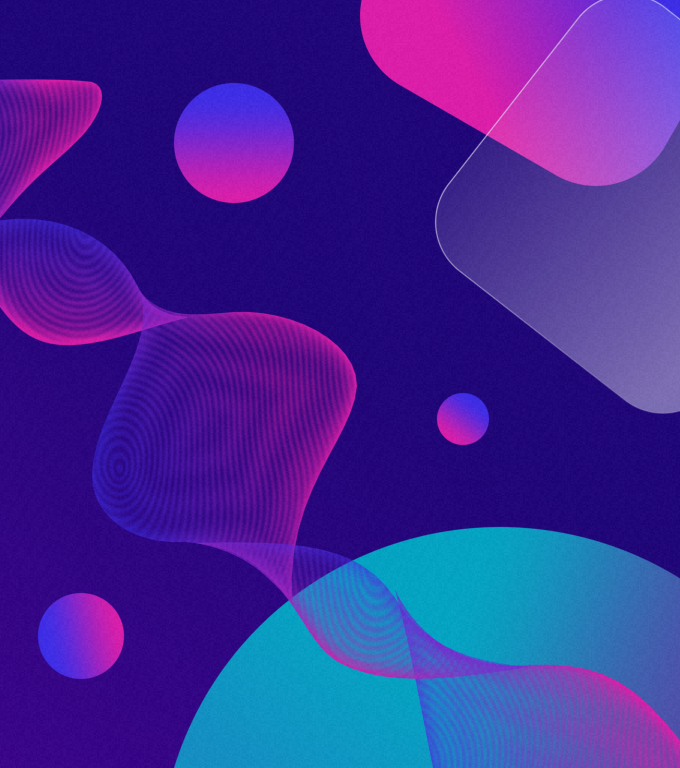
A WebGL 1 fragment shader for this background:

```glsl
precision highp float;
// Abstract night-indigo backdrop: gradient discs, a pink pill under a frosted pane,
// and a twisting translucent ribbon. Discs and boxes are distance functions; each
// ribbon lobe is a closed Bezier outline filled with arc strands and an edge glow.
uniform vec2 u_resolution;

#define GRID 768.0          // canvas height in design units, y pointing down
#define CURVE_STEPS 12
#define STRAND_FREQ 1.05
#define STRAND_GAIN 0.13
#define EDGE_WIDTH 9.0
#define EDGE_GAIN 0.48
#define GRAIN 0.028
#define INDIGO vec3(0.125, 0.025, 0.47)
#define BLUE vec3(0.24, 0.18, 0.90)
#define PINK vec3(0.86, 0.12, 0.66)
#define TEAL vec3(0.02, 0.64, 0.76)
#define FROST vec3(0.88, 0.87, 0.95)

vec2 pos;        // current point in design units
float soft;      // edge smoothing width
vec2 pen;        // end of the outline so far
float nearest;   // distance to the outline
float side;      // +1 inside, -1 outside

float hash(vec2 p) {
  return fract(sin(dot(p, vec2(12.9898, 78.233))) * 43758.5);
}

float cover(float d) {
  return 1.0 - smoothstep(-soft, soft, d);
}

// Position along the axis from a to b, limited to 0..1
float along(vec2 a, vec2 b) {
  return clamp(dot(pos - a, b - a) / dot(b - a, b - a), 0.0, 1.0);
}

// Rounded box whose first axis points along the unit vector u
float tiltedBox(vec2 center, vec2 u, vec2 halfCore, float radius) {
  vec2 q = pos - center;
  q = abs(vec2(dot(q, u), dot(q, vec2(u.y, -u.x)))) - halfCore;
  return length(max(q, 0.0)) + min(max(q.x, q.y), 0.0) - radius;
}

// Disc graded from blue to pink along dir
void disc(inout vec3 col, vec2 center, float radius, vec2 dir) {
  float t = along(center - dir * radius, center + dir * radius);
  vec3 tint = mix(BLUE, PINK, smoothstep(0.05, 1.05, t));
  col = mix(col, tint, cover(length(pos - center) - radius));
}

// Outline building: distance and even-odd crossings are gathered per segment
void moveTo(vec2 a) {
  pen = a;
  nearest = 1e4;
  side = -1.0;
}

void curveTo(vec2 b, vec2 c, vec2 d) {
  vec2 q = pen;
  for (int i = 1; i <= CURVE_STEPS; i++) {
    float t = float(i) / float(CURVE_STEPS), s = 1.0 - t;
    vec2 r = s*s*s*pen + 3.0*s*s*t*b + 3.0*s*t*t*c + t*t*t*d;
    vec2 e = r - q, w = pos - q;
    nearest = min(nearest, length(w - e * clamp(dot(w, e) / dot(e, e), 0.0, 1.0)));
    if ((q.y > pos.y) != (r.y > pos.y) && w.x < e.x * w.y / e.y) side = -side;
    q = r;
  }
  pen = d;
}

// Fill the finished outline, blue at a and pink at b
void ribbon(inout vec3 col, vec2 a, vec2 b, float fill) {
  float t = along(a, b);
  float arc = length((pos - a) * vec2(1.0, 0.65)) + 5.0 * sin(pos.y * 0.035 + pos.x * 0.02);
  float strands = sin(arc * STRAND_FREQ);
  float folds = sin(nearest * 0.16 + 2.0 * sin(arc * 0.03));
  float rim = exp(-nearest / EDGE_WIDTH) * mix(0.6, 1.3, t);
  float alpha = fill * (0.8 + 0.35 * t) + EDGE_GAIN * rim + STRAND_GAIN * strands * (1.0 - rim * 0.7) + 0.05 * folds;
  col = mix(col, mix(BLUE, PINK, t), clamp(alpha, 0.0, 0.95) * cover(-side * nearest));
}

void main() {
  pos = gl_FragCoord.xy / u_resolution.y * GRID;
  pos.y = GRID - pos.y;
  soft = 0.8 * GRID / u_resolution.y;

  // Backdrop, warmer toward the lower left
  vec3 col = mix(INDIGO, vec3(0.23, 0.02, 0.54), along(vec2(330, 330), vec2(0, 768)));

  // Small discs and the large teal disc
  disc(col, vec2(234, 143), 60.0, vec2(0, 1));
  disc(col, vec2(463, 419), 26.0, vec2(-0.6, 0.8));
  disc(col, vec2(81, 636), 43.0, vec2(0.97, -0.24));
  vec3 sea = mix(TEAL, vec3(0.32, 0.30, 0.66), smoothstep(450.0, 760.0, pos.x + 0.35 * (pos.y - 600.0)));
  sea = mix(sea, vec3(0.11, 0.52, 0.76), 0.7 * along(vec2(330, 620), vec2(230, 768)));
  col = mix(col, sea, cover(length(pos - vec2(500, 868)) - 341.0));

  // Pill and frosted pane with a bright rim
  float pill = tiltedBox(vec2(578, -43), vec2(0.866, 0.5), vec2(90, 120), 80.0);
  col = mix(col, mix(PINK, BLUE, along(vec2(480, 90), vec2(660, -10))), cover(pill));
  float pane = tiltedBox(vec2(645, 204), vec2(0.788, 0.616), vec2(105), 62.0);
  float frost = along(vec2(445, 175), vec2(660, 390));
  col = mix(col, FROST, cover(pane) * mix(0.11, 0.48, frost));
  col = mix(col, FROST, cover(abs(pane) - 0.6) * mix(0.7, 0.15, frost));

  // Ribbon lobes, from upper left to lower right
  moveTo(vec2(-20, 80));
  curveTo(vec2(30, 79), vec2(70, 79), vec2(92, 82));
  curveTo(vec2(112, 88), vec2(100, 120), vec2(75, 143));
  curveTo(vec2(50, 168), vec2(25, 182), vec2(-20, 245));
  ribbon(col, vec2(-60, 130), vec2(40, 140), 0.36);

  moveTo(vec2(-20, 224));
  curveTo(vec2(60, 205), vec2(115, 240), vec2(137, 285));
  curveTo(vec2(148, 308), vec2(165, 316), vec2(190, 317));
  curveTo(vec2(150, 326), vec2(100, 348), vec2(60, 345));
  curveTo(vec2(25, 342), vec2(5, 320), vec2(-20, 275));
  ribbon(col, vec2(85, 225), vec2(65, 335), 0.38);

  moveTo(vec2(140, 292));
  curveTo(vec2(165, 320), vec2(195, 315), vec2(235, 312));
  curveTo(vec2(290, 309), vec2(357, 340), vec2(357, 386));
  curveTo(vec2(353, 440), vec2(285, 490), vec2(292, 603));
  curveTo(vec2(260, 560), vec2(230, 545), vec2(185, 542));
  curveTo(vec2(130, 545), vec2(92, 515), vec2(92, 475));
  curveTo(vec2(92, 415), vec2(160, 345), vec2(140, 292));
  ribbon(col, vec2(120, 470), vec2(285, 420), 0.27);

  moveTo(vec2(440, 800));
  curveTo(vec2(420, 710), vec2(412, 650), vec2(395, 590));
  curveTo(vec2(420, 640), vec2(460, 662), vec2(510, 666));
  curveTo(vec2(600, 660), vec2(640, 670), vec2(720, 800));
  ribbon(col, vec2(410, 760), vec2(600, 670), 0.36);

  moveTo(vec2(195, 543));
  curveTo(vec2(300, 540), vec2(360, 545), vec2(395, 598));
  curveTo(vec2(420, 640), vec2(460, 662), vec2(530, 667));
  curveTo(vec2(470, 676), vec2(390, 690), vec2(340, 663));
  curveTo(vec2(310, 647), vec2(300, 605), vec2(270, 580));
  curveTo(vec2(250, 560), vec2(225, 548), vec2(195, 543));
  ribbon(col, vec2(375, 565), vec2(325, 665), 0.32);

  // Fine grain
  col += GRAIN * (hash(floor(pos / 1.5)) - 0.5);
  gl_FragColor = vec4(col, 1.0);
}
```
